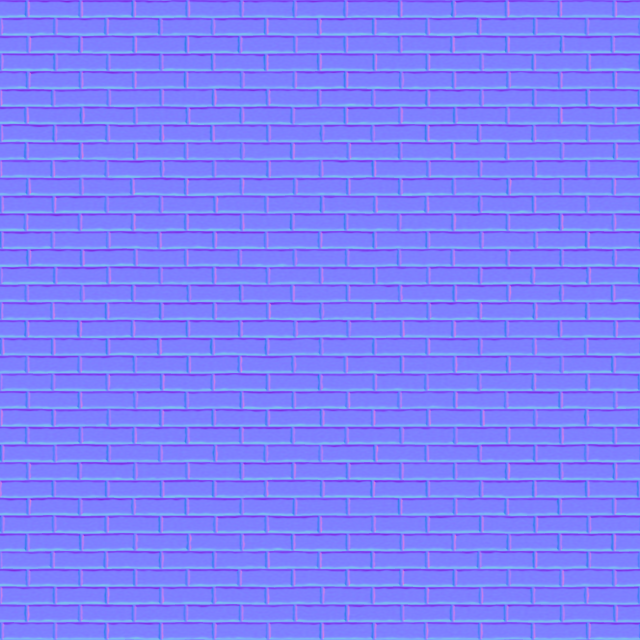
This texture map is drawn by a Shadertoy shader. Its source:

```glsl
const float ROWS = 36.0;
const float COLUMNS = 12.0;
const float BRICK_LENGTH = ROWS / COLUMNS;       // in row heights
const vec2  MORTAR_HALF = vec2(0.082, 0.064);    // half joint widths
const float CORNER_RADIUS = 0.06;
const float JOINT_SHIFT = 0.04;
const float JOINT_JITTER = 0.18;
const float COURSE_WAVE = 0.05;
const float EDGE_WEAR = 0.05;
const float EDGE_FADE = 0.5;
const float GRAIN = 0.065;
const float FLAT_BIAS = -0.012;

// Slope strength and softness of each brick edge
const float LEFT_TILT = 0.53;
const float RIGHT_TILT = 0.50;
const float BOTTOM_TILT = 0.35;
const float TOP_TILT = 0.53;
const float SIDE_SOFTNESS = 0.04;
const float BOTTOM_SOFTNESS = 0.05;
const float TOP_SOFTNESS = 0.041;
const float SKIRT_TILT = 0.11;                   // shallow slope above the bottom edge
const float SKIRT_SOFTNESS = 0.09;

const int SAMPLES = 3;                           // per pixel side

vec2 hash2(vec2 cell) {
    vec3 h = fract(cell.xyx * vec3(0.1031, 0.1030, 0.0973));
    h += dot(h, h.yzx + 33.33);
    return fract((h.xx + h.yz) * h.zy);
}

float cornerNoise(vec2 cell, vec2 offset, vec2 period) {
    vec2 gradient = hash2(mod(cell, period) + 7.0) * 2.0 - 1.0;
    return dot(gradient, offset);
}

// Gradient noise that repeats with the canvas
float noise(vec2 p, vec2 frequency) {
    p *= frequency;
    vec2 period = ROWS * frequency;
    vec2 i = floor(p), f = p - i;
    vec2 u = f * f * f * (f * (f * 6.0 - 15.0) + 10.0);
    vec2 e = vec2(1.0, 0.0);
    float low = mix(cornerNoise(i, f, period), cornerNoise(i + e, f - e, period), u.x);
    float high = mix(cornerNoise(i + e.yx, f - e.yx, period),
                     cornerNoise(i + 1.0, f - 1.0, period), u.x);
    return mix(low, high, u.y);
}

float bell(float d, float softness) {
    return exp(-0.5 * d * d / (softness * softness));
}

vec2 brickId(float index, float row) {
    return mod(vec2(index, row), vec2(COLUMNS, ROWS));
}

float jointX(float index, float row) {
    float jitter = hash2(brickId(index, row) + 51.0).x - 0.5;
    return index * BRICK_LENGTH + JOINT_SHIFT + JOINT_JITTER * jitter;
}

// Surface tilt at the bevel between a brick and the raised mortar
vec2 bevelTilt(vec2 p) {
    p.y += COURSE_WAVE * noise(p, vec2(0.5));
    float row = floor(p.y);
    p.x -= mod(row, 2.0) * 0.5 * BRICK_LENGTH;

    // Brick between two jittered joints
    float index = floor(p.x / BRICK_LENGTH + 0.5);
    if (p.x < jointX(index, row)) index -= 1.0;
    float left = jointX(index, row);
    float right = jointX(index + 1.0, row);
    vec2 q = p - vec2(0.5 * (left + right), row + 0.5);
    vec2 halfSize = vec2(0.5 * (right - left), 0.5) - MORTAR_HALF;

    // Rounded box distance and its outward direction
    vec2 corner = abs(q) - halfSize + CORNER_RADIUS;
    vec2 outside = max(corner, 0.0);
    float inside = max(corner.x, corner.y);
    float d = length(outside) + min(inside, 0.0) - CORNER_RADIUS;
    vec2 direction = inside > 0.0 ? normalize(outside)
                   : (corner.x > corner.y ? vec2(1.0, 0.0) : vec2(0.0, 1.0));
    float wear = noise(p, vec2(2.0, 3.0));
    d += EDGE_WEAR * wear;

    // Each side has its own slope, varied from brick to brick
    vec2 id = brickId(index, row);
    vec2 sideSeed = id + (q.x < 0.0 ? 101.0 : 151.0);
    vec2 variation = vec2(mix(0.6, 1.1, hash2(sideSeed).x),
                          mix(0.8, 1.1, hash2(id + 211.0).y));
    vec2 strength = vec2(q.x < 0.0 ? LEFT_TILT : RIGHT_TILT,
                         q.y < 0.0 ? BOTTOM_TILT : TOP_TILT) * variation;
    strength *= 1.0 + EDGE_FADE * wear;
    float courseSoftness = q.y < 0.0 ? BOTTOM_SOFTNESS : TOP_SOFTNESS;
    float softness = mix(SIDE_SOFTNESS, courseSoftness, direction.y);
    vec2 tilt = -sign(q) * direction * strength * bell(d, softness);
    if (q.y < 0.0) tilt.y += SKIRT_TILT * direction.y * bell(d, SKIRT_SOFTNESS);
    return tilt;
}

vec3 surfaceNormal(vec2 p) {
    vec2 grain = vec2(0.6 * noise(p, vec2(6.0, 8.0)),
                      noise(p + 11.0, vec2(4.0, 8.0)));
    vec2 tilt = bevelTilt(p) + GRAIN * grain + vec2(FLAT_BIAS, 0.0);
    return vec3(tilt, sqrt(max(1.0 - dot(tilt, tilt), 0.0)));
}

void mainImage(out vec4 fragColor, in vec2 fragCoord) {
    // Average several normals inside the pixel
    vec3 normal = vec3(0.0);
    for (int j = 0; j < SAMPLES; j++) {
        for (int i = 0; i < SAMPLES; i++) {
            vec2 offset = (vec2(i, j) + 0.5) / float(SAMPLES) - 0.5;
            normal += surfaceNormal((fragCoord + offset) / iResolution.xy * ROWS);
        }
    }
    normal /= float(SAMPLES * SAMPLES);
    fragColor = vec4(0.5 + 0.5 * normal, 1.0);
}
```
